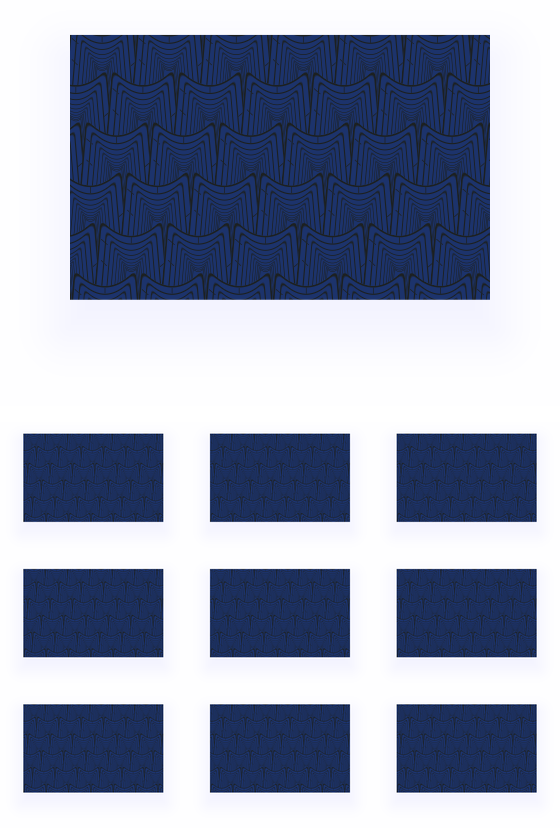
Top, the tile; bottom, the same tile 3 across and 3 down.
This pattern is drawn by a Shadertoy shader. Its source:

```glsl
// A blue panel of overlapping, two-horned scales, floating over a soft pale shadow.
// Each scale is one signed distance shape, outlined again and again at shrinking
// scales about its focus; rows are painted downward, each row shifted sideways.

const vec2 CANVAS = vec2(768.0, 558.0);   // design units across the canvas
const vec2 PANEL_CENTRE = vec2(384.0, 328.0);
const vec2 PANEL_HALF = vec2(288.0, 182.0);
const vec2 PITCH = vec2(92.0, 69.0);      // scale width, row height
const vec2 FIRST_FOCUS = vec2(140.0, 451.0);
const float ROW_SHIFT = 56.0;
const float HORN_TOP = 77.0;              // highest point of a scale over its focus
const float VALLEY = 58.0;                // middle of the top edge over the focus
const float SHRINK = 0.82;
const int RINGS = 10;

const vec3 BLUE = vec3(0.11, 0.20, 0.425);
const vec3 INK = vec3(0.11, 0.125, 0.125);
const vec3 PAPER = vec3(0.995, 0.995, 1.0);
const vec3 SHADOW = vec3(0.952, 0.952, 1.0);

float smoothMax(float a, float b, float k) {
    float h = max(k - abs(a - b), 0.0) / k;
    return max(a, b) + 0.25 * k * h * h;
}

float boxDistance(vec2 p, vec2 halfSize) {
    vec2 d = abs(p) - halfSize;
    return length(max(d, 0.0)) + min(max(d.x, d.y), 0.0);
}

float segmentDistance(vec2 p, vec2 a, vec2 b) {
    vec2 ab = b - a;
    return length(p - a - ab * clamp(dot(p - a, ab) / dot(ab, ab), 0.0, 1.0));
}

// Coverage of everything below zero distance
float fill(float d, float px) {
    return clamp(0.5 - d / px, 0.0, 1.0);
}

// Coverage of a line, correct even when thinner than a pixel
float stroke(float d, float halfWidth, float px) {
    return fill(d - halfWidth, px) - fill(d + halfWidth, px);
}

// Sagging top edge, flared sides, rounded horns
float scaleDistance(vec2 q) {
    const float bend = 0.0125;
    float slope = 2.0 * bend * q.x;
    float top = (q.y - VALLEY - bend * q.x * q.x) / sqrt(1.0 + slope * slope);
    float side = abs(q.x) - 46.5 + 0.085 * (q.y - 20.0);
    return smoothMax(top, side, 9.0);
}

// Short cuts joining the outer outlines
float cutDistance(vec2 q) {
    float d = segmentDistance(q, vec2(0.0, VALLEY * SHRINK), vec2(0.0, VALLEY));
    d = min(d, segmentDistance(q, vec2(-41.0, 54.0), vec2(-33.0, 47.0)));
    d = min(d, segmentDistance(q, vec2(-41.0, 25.0), vec2(-34.0, 18.0)));
    return min(d, segmentDistance(q, vec2(46.0, 22.0), vec2(39.0, 16.0)));
}

// Paints one scale over the colour beneath it
vec3 paintScale(vec3 under, vec2 q, float px) {
    float outer = scaleDistance(q);
    float ink = stroke(outer, 1.15, px);
    float size = 1.0;
    for (int i = 1; i < RINGS; i++) {
        size *= SHRINK;
        float d = size * scaleDistance(q / size);
        ink = max(ink, stroke(d, max(0.95 * size, 0.36), px));
    }
    ink = max(ink, stroke(cutDistance(q), 0.5, px));
    return mix(under, mix(BLUE, INK, ink), fill(outer - 1.15, px));
}

// Two rows and two columns reach any point; lower and right ones lie on top
vec3 scales(vec2 p, float px) {
    vec3 col = BLUE;
    float lastRow = floor((FIRST_FOCUS.y + HORN_TOP - p.y) / PITCH.y);
    for (int r = 1; r >= 0; r--) {
        float row = lastRow - float(r);
        vec2 q = p - FIRST_FOCUS - row * vec2(ROW_SHIFT, -PITCH.y);
        q.x = mod(q.x, PITCH.x);
        col = paintScale(col, q, px);
        col = paintScale(col, q - vec2(PITCH.x, 0.0), px);
    }
    return col;
}

// The shadow fades out before the canvas edge, so the margins wrap
vec3 backdrop(vec2 p) {
    float d = boxDistance(p - PANEL_CENTRE + vec2(0.0, 36.0), PANEL_HALF);
    return mix(PAPER, SHADOW, 1.0 - smoothstep(-40.0, 80.0, d));
}

void mainImage(out vec4 fragColor, in vec2 fragCoord) {
    vec2 p = fragCoord / iResolution.xy * CANVAS;
    float px = CANVAS.x / iResolution.x;
    float panel = fill(boxDistance(p - PANEL_CENTRE, PANEL_HALF), px);
    fragColor = vec4(mix(backdrop(p), scales(p, px), panel), 1.0);
}
```
